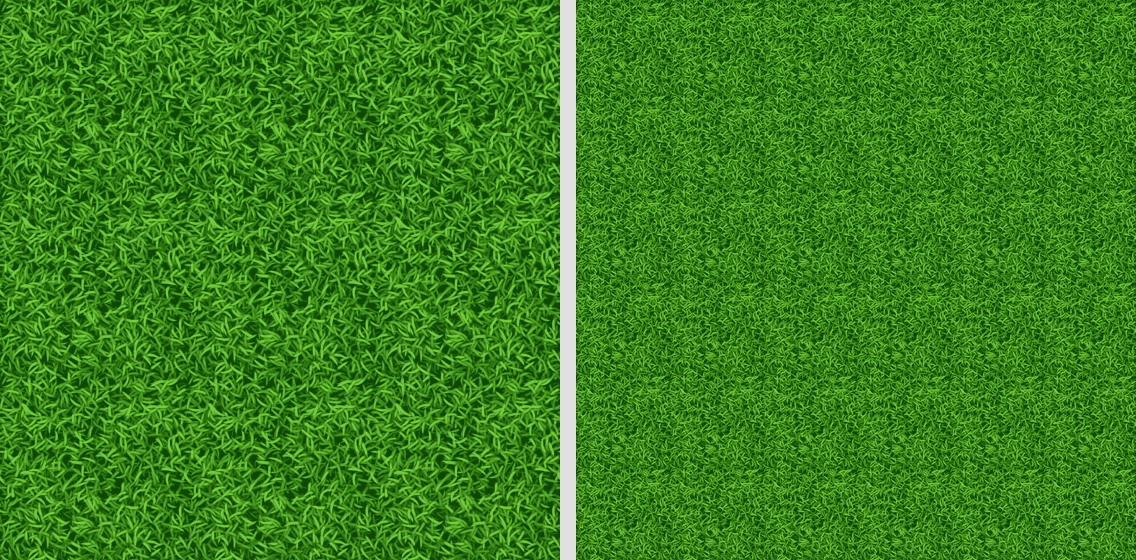
Left: one tile. Right: repeated 2 by 2.
Write a three.js fragment shader that draws this texture.

```glsl
// Dense lawn seen from above: thin curved grass blades, layered from dark to light.
varying vec2 vUv;

const float CELLS_PER_TILE = 16.0;
const float TILES = 3.0;
const int LAYERS = 8;

float hash(vec2 p) {
  return fract(sin(dot(p, vec2(127.1, 311.7))) * 43758.5453);
}

// Smooth value noise that wraps after the given whole period
float wrappedNoise(vec2 p, float period) {
  vec2 i = floor(p);
  vec2 f = fract(p);
  f = f * f * (3.0 - 2.0 * f);
  float low = mix(hash(mod(i, period)), hash(mod(i + vec2(1.0, 0.0), period)), f.x);
  float high = mix(hash(mod(i + vec2(0.0, 1.0), period)), hash(mod(i + 1.0, period)), f.x);
  return mix(low, high, f.y);
}

// Coordinates of a bent blade: x is the distance from its midrib, y runs from root to tip
vec2 bladeSpace(vec2 offset, float angle, float halfLength, float bend) {
  float c = cos(angle);
  float s = sin(angle);
  vec2 q = vec2(c * offset.x + s * offset.y, c * offset.y - s * offset.x);
  q.y -= bend * (q.x * q.x - 0.15);
  return vec2(abs(q.y), q.x / halfLength * 0.5 + 0.5);
}

// Paints one layer of blades over the shade that lies below it
float paintLayer(float shade, vec2 p, float layer) {
  vec2 cell = floor(p);
  for (int y = -1; y <= 1; y++) {
    for (int x = -1; x <= 1; x++) {
      vec2 neighbour = cell + vec2(float(x), float(y));
      vec2 seed = mod(neighbour, CELLS_PER_TILE) + layer * vec2(19.0, 37.0);
      vec2 centre = neighbour + vec2(hash(seed + 0.13), hash(seed + 0.37));
      float angle = 6.28318 * hash(seed + 0.59);
      float halfLength = mix(0.5, 0.9, hash(seed + 0.71));
      float bend = mix(-0.5, 0.5, hash(seed + 0.83));
      float tone = hash(seed + 0.97) - 0.5;

      vec2 blade = bladeSpace(p - centre, angle, halfLength, bend);
      float along = clamp(blade.y, 0.0, 1.0);
      float width = 0.125 * (1.0 - 0.65 * along * along);
      float ends = smoothstep(0.0, 0.25, blade.y) * (1.0 - smoothstep(0.7, 1.0, blade.y));

      // Soft contact shadow, then the blade itself, lighter on its midrib and tip
      float shadow = ends * (1.0 - smoothstep(width, width + 0.2, blade.x));
      float cover = ends * (1.0 - smoothstep(width - 0.09, width + 0.08, blade.x));
      float light = 0.12 + 0.1 * layer + 0.45 * tone + 0.25 * (along - 0.4);
      light += 0.1 * (1.0 - blade.x / width);
      shade = mix(shade * (1.0 - 0.22 * shadow), light, cover);
    }
  }
  return shade;
}

vec3 grassColour(float shade) {
  vec3 deep = vec3(0.05, 0.28, 0.01);
  vec3 middle = vec3(0.24, 0.55, 0.09);
  vec3 bright = vec3(0.46, 0.80, 0.23);
  float t = clamp(shade, 0.0, 1.0) * 2.0;
  return mix(mix(deep, middle, min(t, 1.0)), bright, max(t - 1.0, 0.0));
}

void main() {
  vec2 p = vUv * TILES * CELLS_PER_TILE;
  float shade = 0.1;
  for (int i = 0; i < LAYERS; i++) {
    shade = paintLayer(shade, p, float(i));
  }

  // Thicker and thinner clumps, then a little more contrast
  float clumps = wrappedNoise(p * 0.5, CELLS_PER_TILE * 0.5) - 0.5;
  shade = 0.47 + 1.2 * (shade - 0.5) + 0.2 * clumps;
  gl_FragColor = vec4(grassColour(shade), 1.0);
}
```
